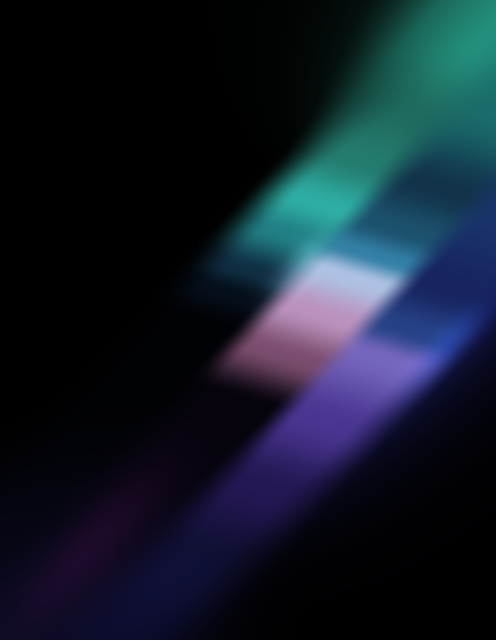
Reproduce this background procedurally as a Shadertoy shader.

```glsl
#define ACROSS vec2(0.73, -0.68)
#define ALONG vec2(0.68, 0.73)
#define FIRST_EDGE 0.506
#define PITCH 0.128
#define SLANT 0.5
#define EDGE_SOFT 0.021
#define GREEN_HAZE vec3(0.08, 0.28, 0.24)
#define NAVY_HAZE vec3(0.08, 0.09, 0.31)
#define INDIGO_FLOOR vec3(0.025, 0.027, 0.09)
#define CRIMSON vec3(0.075, 0.01, 0.06)
#define PALE_STREAK vec3(0.17, 0.20, 0.22)
#define BLUE_RIM vec3(0.04, 0.08, 0.20)

// Colour stops: rgb and position along the beam
const vec4 TEAL_BEAM[8] = vec4[8](
    vec4(0.005, 0.008, 0.02, -0.15), vec4(0.02, 0.06, 0.11, -0.09),
    vec4(0.06, 0.18, 0.26, -0.045), vec4(0.13, 0.50, 0.52, 0.035),
    vec4(0.18, 0.68, 0.64, 0.10), vec4(0.14, 0.48, 0.43, 0.195),
    vec4(0.12, 0.42, 0.37, 0.30), vec4(0.14, 0.58, 0.50, 0.44));

const vec4 ROSE_BEAM[8] = vec4[8](
    vec4(0.02, 0.012, 0.045, -0.20), vec4(0.48, 0.30, 0.43, -0.105),
    vec4(0.73, 0.57, 0.74, -0.02), vec4(0.68, 0.76, 0.89, 0.06),
    vec4(0.20, 0.50, 0.65, 0.105), vec4(0.11, 0.32, 0.43, 0.16),
    vec4(0.07, 0.20, 0.29, 0.25), vec4(0.10, 0.42, 0.42, 0.40));

const vec4 VIOLET_BEAM[8] = vec4[8](
    vec4(0.02, 0.02, 0.09, -0.62), vec4(0.05, 0.05, 0.17, -0.42),
    vec4(0.14, 0.09, 0.32, -0.27), vec4(0.29, 0.21, 0.57, -0.13),
    vec4(0.46, 0.40, 0.74, 0.005), vec4(0.15, 0.26, 0.53, 0.06),
    vec4(0.09, 0.14, 0.37, 0.15), vec4(0.10, 0.20, 0.42, 0.30));

vec3 ramp(vec4 stops[8], float pos) {
    vec3 color = stops[0].rgb;
    for (int i = 1; i < 8; i++)
        color = mix(color, stops[i].rgb, smoothstep(stops[i - 1].w, stops[i].w, pos));
    return color;
}

// Position along a beam, slanted so its colour fronts cross at an angle
float beamPos(vec2 beam, float index) {
    return beam.y - SLANT * (beam.x - FIRST_EDGE - PITCH * (index + 0.5));
}

// Soft step across the edge that starts a beam
float beamEdge(vec2 beam, float index, float soft) {
    float edge = FIRST_EDGE + PITCH * index;
    return smoothstep(edge - soft, edge + soft, beam.x);
}

float glow(vec2 beam, vec2 center, vec2 size) {
    vec2 d = (beam - center) / size;
    return exp(-dot(d, d));
}

void mainImage(out vec4 fragColor, in vec2 fragCoord) {
    vec2 uv = fragCoord / iResolution.y;

    // Beam space: x runs across the beams, y along them, from the top left
    vec2 fromTop = uv - vec2(0.0, 1.0);
    vec2 beam = vec2(dot(fromTop, ACROSS), dot(fromTop, ALONG));

    // Edges blur toward both ends of the beams
    float upper = smoothstep(0.12, 0.45, beam.y);
    float lower = 1.0 - smoothstep(-0.6, -0.15, beam.y);
    float soft = EDGE_SOFT + 0.025 * lower;

    // Dark surroundings on either side
    vec3 green = GREEN_HAZE * smoothstep(0.08, 0.5, beam.y)
               * exp(min(beam.x - FIRST_EDGE, 0.0) / 0.07);
    float outerEdge = FIRST_EDGE + 3.0 * PITCH;
    vec3 navy = NAVY_HAZE * smoothstep(-0.5, 0.2, beam.y)
              * exp(-max(beam.x - outerEdge, 0.0) / 0.06);

    // Beams layered from upper left to lower right
    vec3 color = green;
    color = mix(color, ramp(TEAL_BEAM, beamPos(beam, 0.0)),
                beamEdge(beam, 0.06, soft + 0.012 + 0.075 * upper));
    color = mix(color, ramp(ROSE_BEAM, beamPos(beam, 1.0)),
                beamEdge(beam, 1.0, soft + 0.035 * upper));
    color = mix(color, ramp(VIOLET_BEAM, beamPos(beam, 2.0)),
                beamEdge(beam, 2.0, soft + 0.025 * upper));
    color = mix(color, navy, beamEdge(beam, 2.95, soft + 0.012));

    // Faint glows
    color += INDIGO_FLOOR * (1.0 - smoothstep(0.0, 0.4, uv.y))
           * (1.0 - smoothstep(0.15, 0.5, uv.x));
    color += CRIMSON * glow(beam, vec2(0.685, -0.52), vec2(0.045, 0.16));
    color += PALE_STREAK * glow(beam, vec2(0.622, 0.01), vec2(0.018, 0.055));
    color += BLUE_RIM * glow(beam, vec2(0.88, 0.07), vec2(0.022, 0.08));

    fragColor = vec4(clamp(color, 0.0, 1.0), 1.0);
}
```
